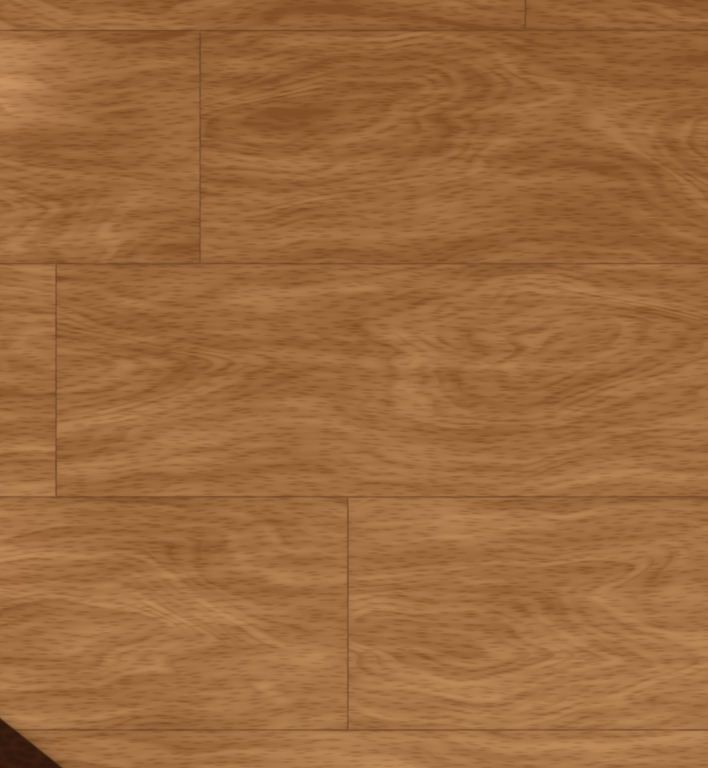
This texture is drawn by a Shadertoy shader. Its source:

```glsl
const vec3 DARK_OAK = vec3(0.54, 0.34, 0.178);
const vec3 LIGHT_OAK = vec3(0.70, 0.50, 0.312);
const vec3 SEAM_COLOR = vec3(0.42, 0.25, 0.13);
const vec3 CORNER_COLOR = vec3(0.20, 0.10, 0.05);
const vec3 GLOW_COLOR = vec3(0.15, 0.14, 0.12);

const float ROW_HEIGHT = 0.3036;
const float ROW_OFFSET = 0.0495;
const float PLANK_LENGTH = 1.3;
const float JOINTS[5] = float[5](1.15, 0.453, 0.073, 0.2605, 0.684);
const float SEAM_HALF_WIDTH = 0.0010;
const float SEAM_SOFTNESS = 0.0013;
const float SEAM_STRENGTH = 0.72;
const vec2 GRAIN_SCALE = vec2(4.4, 14.0);
const float RING_CONTRAST = 0.22;
const float RING_LINE_CONTRAST = 0.26;
const float FIBRE_CONTRAST = 0.95;
const float FLECK_CONTRAST = 0.24;
const float MOTTLE_CONTRAST = 0.13;
const float PLANK_VARIATION = 0.12;
const float LIGHT_FALLOFF = 0.58;

vec2 hash2(vec2 p) {
    vec3 q = fract(vec3(p.xyx) * vec3(0.1031, 0.1030, 0.0973));
    q += dot(q, q.yzx + 33.33);
    return fract((q.xx + q.yz) * q.zy);
}

// Distance to the nearest random cell point
float cellular(vec2 p) {
    vec2 cell = floor(p), f = fract(p);
    float nearest = 2.0;
    for (int j = -1; j <= 1; j++)
        for (int i = -1; i <= 1; i++) {
            vec2 o = vec2(i, j);
            vec2 d = o + hash2(cell + o) - f;
            nearest = min(nearest, dot(d, d));
        }
    return sqrt(nearest);
}

// Layered sines that bend the growth rings
vec2 warp(vec2 p, float seed) {
    float amp = 0.34, freq = 1.2;
    for (int i = 0; i < 5; i++) {
        p += amp * sin(p.yx * freq + seed * vec2(1.0, 1.7) + float(i) * 2.1);
        amp *= 0.52;
        freq *= 1.85;
    }
    return p;
}

// Cathedral figure: arches and closed loops with thin, broken late-wood lines
float growthRings(vec2 p, float seed) {
    vec2 g = warp(p * GRAIN_SCALE, seed);
    float dy = g.y - GRAIN_SCALE.y * ROW_HEIGHT * (0.45 + 0.15 * sin(seed * 3.0));
    float h = sqrt(dy * dy + 0.15) - 0.85 * exp(-0.4 * dy * dy) * sin(g.x * 2.0 + seed);
    float bands = 0.45 * sin(h * 7.0 + seed) + 0.35 * sin(h * 17.0) + 0.25 * sin(h * 33.0 + seed);
    float phase = fract(h * 4.6 + 0.3 * sin(h * 5.0 + seed));
    float line = smoothstep(0.35, 0.85, phase) * (1.0 - smoothstep(0.85, 1.0, phase));
    float broken = smoothstep(0.2, 0.75, cellular(p * vec2(9.0, 34.0) + seed));
    return RING_CONTRAST * bands - RING_LINE_CONTRAST * (line * broken - 0.15);
}

// Long streaks, fine strands and sparse dark pores
float fibres(vec2 p, float seed) {
    p.y += 0.004 * sin(p.x * 9.0 + seed) + 0.002 * sin(p.x * 23.0 + p.y * 30.0);
    vec2 shift = vec2(seed * 3.7, seed * 5.3);
    float streaks = cellular(p * vec2(4.0, 44.0) + shift);
    float strands = cellular(p * vec2(11.0, 115.0) + shift);
    float pores = cellular(p * vec2(34.0, 180.0) + shift);
    float flecks = 1.0 - smoothstep(0.10, 0.38, pores);
    float grain = 0.5 * streaks + 0.33 * strands + 0.15 * pores - 0.48;
    return FIBRE_CONTRAST * grain - FLECK_CONTRAST * (flecks - 0.2);
}

void mainImage(out vec4 fragColor, in vec2 fragCoord) {
    vec2 p = fragCoord / iResolution.y;
    float px = 1.0 / iResolution.y;

    // Staggered plank layout
    float row = floor((p.y - ROW_OFFSET) / ROW_HEIGHT);
    float along = p.x - JOINTS[int(clamp(row + 1.0, 0.0, 4.0))];
    float plank = floor(along / PLANK_LENGTH);
    vec2 local = vec2(along - plank * PLANK_LENGTH, p.y - ROW_OFFSET - row * ROW_HEIGHT);
    vec2 random = hash2(vec2(row + 7.0, plank + 19.0));
    float seed = random.x * 20.0;

    // Wood tone: figure, fibres, mottling and uneven light
    float tone = 0.52 + PLANK_VARIATION * (random.y - 0.5);
    tone += growthRings(local, seed) + fibres(local, seed);
    vec2 m = warp(local * vec2(4.0, 9.0), seed + 4.0);
    tone += MOTTLE_CONTRAST * sin(m.x * 2.1 + seed) * sin(m.y * 2.6 + seed);
    tone += LIGHT_FALLOFF * (0.5 - p.y) + 0.35 * (p.x - 0.46) * (0.6 - p.y);
    vec3 color = mix(DARK_OAK, LIGHT_OAK, clamp(tone, -0.2, 1.2));

    // Soft light from the left side
    vec2 upper = (p - vec2(-0.02, 0.89)) / vec2(0.09, 0.08);
    vec2 lower = (p - vec2(-0.03, 0.29)) / vec2(0.09, 0.06);
    color += GLOW_COLOR * (exp(-dot(upper, upper)) + 0.4 * exp(-dot(lower, lower)));

    // Soft seams, worn unevenly along their length
    vec2 edge = min(local, vec2(PLANK_LENGTH, ROW_HEIGHT) - local);
    float d = min(edge.x, edge.y);
    float blur = max(SEAM_SOFTNESS, 0.6 * px);
    float seam = 1.0 - smoothstep(SEAM_HALF_WIDTH - blur, SEAM_HALF_WIDTH + blur, d);
    float wear = 0.6 + 0.6 * cellular(p * 45.0);
    color *= 1.0 - 0.03 * exp(-d / 0.005);
    color = mix(color, SEAM_COLOR, min(SEAM_STRENGTH * wear, 1.0) * seam);

    // Dark corner at the lower left
    float corner = dot(p - vec2(0.0, 0.065), normalize(vec2(0.065, 0.081)));
    color *= 1.0 - 0.2 * exp(-max(corner, 0.0) / 0.008);
    vec3 cornerWood = CORNER_COLOR * (0.9 + 0.4 * cellular(p * vec2(60.0, 110.0)));
    color = mix(cornerWood, color, smoothstep(-1.5 * px, 1.5 * px, corner));

    fragColor = vec4(color, 1.0);
}
```
